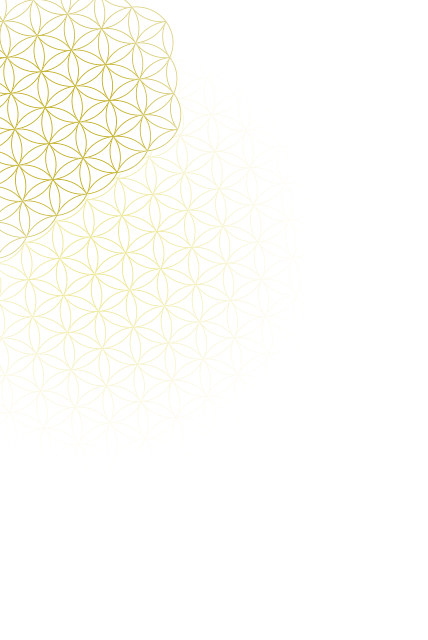
Give the GLSL for this background, as a Shadertoy shader.

```glsl
// Draws a gold lattice of overlapping circles on white, with a paler lattice fading out below it.

// Lengths are in canvas widths, measured from the top left corner.
const vec3 PAPER = vec3(1.0);
const vec3 GOLD = vec3(0.75, 0.67, 0.10);
const vec3 PALE_GOLD = vec3(0.92, 0.89, 0.52);

// Each lattice has one node as origin and two steps about 60 degrees apart.
const vec2 GOLD_ORIGIN = vec2(0.1758, 0.2012);
const mat2 GOLD_STEPS = mat2(0.0091, 0.0840, 0.0797, 0.0337);
const vec2 PALE_ORIGIN = vec2(0.3027, 0.6777);
const mat2 PALE_STEPS = mat2(0.0090, 0.0869, 0.0816, 0.0371);

const float CELL = 0.0855;          // mean distance between nodes
const float LINE_HALF_WIDTH = 0.00095;
const float PATCH_REACH = 3.0;      // nodes from the gold origin to its border

const vec2 GOLD_CENTER = vec2(0.13, 0.29);
const vec2 GOLD_FADE = vec2(0.14, 0.32);
const float GOLD_EDGE_STRENGTH = 0.55;
const vec2 PALE_CENTER = vec2(0.23, 0.58);
const float PALE_RADIUS = 0.60;
const float PALE_FALLOFF = 1.3;

// Length of a lattice vector, in cells
float latticeLength(vec2 v) {
    return sqrt(dot(v, v) + v.x * v.y);
}

// Signed distance to the border of the gold patch, negative inside
float patchEdge(vec2 v) {
    return max(max(v.y, v.x + v.y), -v.x) - PATCH_REACH;
}

// Distance to the nearest unit circle around a node, in cells.
// A bounded lattice keeps only the arcs that close its border petals.
float circleDistance(vec2 v, bool bounded) {
    vec2 base = floor(v);
    bool beyond = bounded && patchEdge(v) > 0.0;
    float nearest = 1.0;
    for (int i = -1; i <= 2; i++) {
        for (int j = -1; j <= 2; j++) {
            vec2 node = base + vec2(i, j);
            if (beyond && patchEdge(node) > -0.5) continue;
            nearest = min(nearest, abs(latticeLength(v - node) - 1.0));
        }
    }
    return nearest;
}

// Antialiased coverage of the line
float lineCoverage(float cells, float pixel) {
    return clamp(0.5 + (LINE_HALF_WIDTH - cells * CELL) / pixel, 0.0, 1.0);
}

void mainImage(out vec4 fragColor, in vec2 fragCoord) {
    float pixel = 1.0 / iResolution.x;
    vec2 p = vec2(fragCoord.x, iResolution.y - fragCoord.y) * pixel;
    vec2 goldPos = inverse(GOLD_STEPS) * (p - GOLD_ORIGIN);
    vec2 palePos = inverse(PALE_STEPS) * (p - PALE_ORIGIN);

    // Pale lattice, fading radially and hidden under the gold patch
    float paleFade = 1.0 - smoothstep(0.0, PALE_RADIUS, distance(p, PALE_CENTER));
    float pale = lineCoverage(circleDistance(palePos, false), pixel)
               * pow(paleFade, PALE_FALLOFF)
               * smoothstep(0.04, 0.18, patchEdge(goldPos));

    // Gold lattice, lighter toward its border
    float goldFade = smoothstep(GOLD_FADE.x, GOLD_FADE.y, distance(p, GOLD_CENTER));
    float gold = lineCoverage(circleDistance(goldPos, true), pixel)
               * mix(1.0, GOLD_EDGE_STRENGTH, goldFade);

    vec3 color = mix(PAPER, PALE_GOLD, pale);
    color = mix(color, GOLD, gold);
    fragColor = vec4(color, 1.0);
}
```
